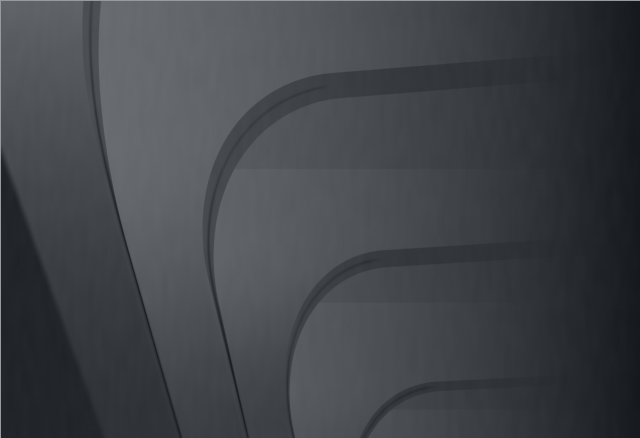
Give the GLSL for this background, as a Shadertoy shader.

```glsl
// Rounded corner of two slanted edges; returns signed distance (inside > 0) and edge coordinates
vec3 arch(vec2 p, vec4 shape, float lean, float rise) {
    vec2 d = p - shape.xy;
    float down = (d.y + rise * d.x) / (1.0 + rise * lean);
    vec2 q = vec2(d.x - lean * down, down) / shape.zw;
    vec2 k = 1.0 - q;
    float inside = 1.0 - length(max(k, 0.0)) - min(max(k.x, k.y), 0.0);
    return vec3(inside * shape.z, q);
}

float cover(float d) {
    float soft = max(0.0015, 0.7 / iResolution.y);
    return smoothstep(-soft, soft, d);
}

vec2 gradient(vec2 cell) {
    float angle = 6.2832 * fract(sin(dot(cell, vec2(127.1, 311.7))) * 43758.5);
    return vec2(cos(angle), sin(angle));
}

float gradientNoise(vec2 p) {
    vec2 i = floor(p), f = fract(p);
    vec2 w = f * f * (3.0 - 2.0 * f), e = vec2(1.0, 0.0);
    float low = mix(dot(gradient(i), f), dot(gradient(i + e), f - e), w.x);
    float high = mix(dot(gradient(i + e.yx), f - e.yx), dot(gradient(i + 1.0), f - 1.0), w.x);
    return mix(low, high, w.y);
}

// Legs sink into shade as they run down
float legShade(float along, float depth) {
    return 1.0 - depth * smoothstep(0.7, 1.65, along);
}

void mainImage(out vec4 fragColor, in vec2 fragCoord) {
    vec2 uv = fragCoord / iResolution.xy;
    vec2 p = fragCoord / iResolution.y;
    p.y = 1.0 - p.y;

    // Corner position and radii of each rib, outer and inner side
    vec4 outer[4] = vec4[4](
        vec4(0.025, -0.344, 0.445, 0.725), vec4(0.366, 0.198, 0.394, 0.448),
        vec4(0.578, 0.590, 0.300, 0.382), vec4(0.742, 0.884, 0.258, 0.305));
    vec4 inner[4] = vec4[4](
        vec4(0.053, -0.286, 0.389, 0.859), vec4(0.403, 0.254, 0.378, 0.440),
        vec4(0.599, 0.628, 0.286, 0.353), vec4(0.760, 0.905, 0.248, 0.286));
    // Outer lean, inner lean, rise of the top edge, height of the shadow break
    vec4 tilt[4] = vec4[4](
        vec4(0.29, 0.28, 0.08, -1.0), vec4(0.25, 0.22, 0.08, 0.386),
        vec4(0.22, 0.20, 0.063, 0.691), vec4(0.22, 0.20, 0.05, 0.935));

    // Left wall with the dark gap beside it
    float grey = 0.19 + 0.19 * pow(clamp(1.0 - p.y, 0.0, 1.0), 1.5);
    float wall = p.x - 0.358 * (p.y - 0.335);
    grey = mix(0.135 + 0.02 * p.x, grey, smoothstep(-0.01, 0.01, wall));

    // Light falls off to the right
    float light = 0.42 - 0.33 * uv.x * uv.x;
    float ribTone = mix(0.73, 1.0, smoothstep(0.6, 0.95, uv.x));

    for (int i = 0; i < 4; i++) {
        vec3 o = arch(p, outer[i], tilt[i].x, tilt[i].z);
        vec3 n = arch(p, inner[i], tilt[i].y, tilt[i].z);
        float depth = 0.42 - 0.1 * float(i);

        // Dark rib, then the lit panel inside it
        grey = mix(grey, light * ribTone * legShade(o.z, depth), cover(o.x));
        float under = 1.0 - smoothstep(-0.002, 0.002, p.y - tilt[i].w);
        under *= 1.0 - smoothstep(0.6, 0.95, uv.x);
        float panel = light * legShade(n.z, depth) * (1.0 - 0.075 * under);
        grey = mix(grey, panel, cover(n.x));

        // Groove along the middle of the rib, deeper in the leg
        float middle = 0.5 * (o.x + n.x);
        float groove = exp(-pow(middle / 0.003, 2.0));
        float reach = 1.0 - smoothstep(0.85, 1.0, o.y);
        grey -= mix(0.04, 0.1 - 0.015 * float(i), smoothstep(0.3, 0.9, o.z)) * groove * reach;
        grey += 0.012 * exp(-pow((middle + 0.009) / 0.003, 2.0)) * reach * smoothstep(0.8, 1.2, o.z);
    }

    // Faint blocky streaks
    grey += 0.010 * gradientNoise(p * vec2(60.0, 14.0));
    grey += 0.008 * gradientNoise(floor(p * 65.0) * vec2(0.73, 0.31));

    // Thin pale rim on the left and top
    float rim = min(p.x, p.y);
    grey = mix(0.6, grey, smoothstep(0.001, 0.0035, rim));

    fragColor = vec4(clamp(grey + vec3(-0.004, 0.007, 0.026), 0.0, 1.0), 1.0);
}
```
